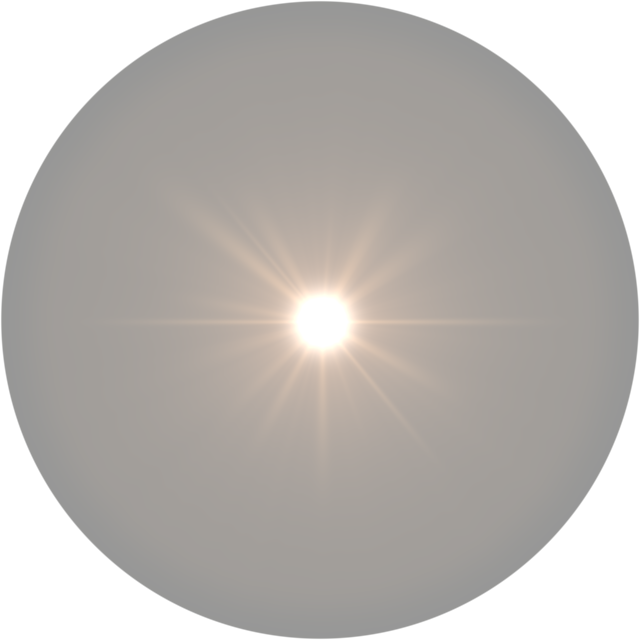
Give the GLSL for this background, as a WebGL 1 fragment shader.

```glsl
precision highp float;
// A warm starburst with soft uneven rays, glowing on a grey disc over white.

uniform vec2 u_resolution;

const vec3 PAPER = vec3(1.0);
const vec3 DISC_GREY = vec3(0.617, 0.608, 0.597);
const vec3 RIM_GREY = vec3(0.585, 0.588, 0.587);
const vec3 HALO_TINT = vec3(1.0, 0.65, 0.42);
const vec3 RAY_TINT = vec3(1.0, 0.68, 0.36);

const float DISC_RADIUS = 0.498;
const float RIM_START = 0.41;
const vec2 STAR_CENTER = vec2(0.004, -0.003);
const float HALO_STRENGTH = 0.32;
const float HALO_REACH = 0.13;
const float CORE_STRENGTH = 0.72;
const float CORE_RADIUS = 0.040;
const float STREAK_STRENGTH = 0.035;
const float STREAK_REACH = 0.15;
const float STREAK_FREQUENCY = 5.0;

// Unit gradient for a lattice cell.
vec2 cellGradient(vec2 cell) {
  float h = fract(sin(dot(cell, vec2(127.1, 311.7))) * 43758.5);
  float angle = 6.28319 * h;
  return vec2(cos(angle), sin(angle));
}

float gradientNoise(vec2 p) {
  vec2 cell = floor(p);
  vec2 f = p - cell;
  vec2 blend = f * f * f * (f * (f * 6.0 - 15.0) + 10.0);
  vec2 right = vec2(1.0, 0.0);
  vec2 up = vec2(0.0, 1.0);
  float a = dot(cellGradient(cell), f);
  float b = dot(cellGradient(cell + right), f - right);
  float c = dot(cellGradient(cell + up), f - up);
  float d = dot(cellGradient(cell + 1.0), f - 1.0);
  return mix(mix(a, b, blend.x), mix(c, d, blend.x), blend.y);
}

// One beam from the star: angle in degrees, widening by spread.
float ray(vec2 p, float degreesUp, float reach, float spread, float strength) {
  float angle = radians(degreesUp);
  vec2 axis = vec2(cos(angle), sin(angle));
  float along = dot(p, axis);
  float across = dot(p, vec2(-axis.y, axis.x));
  float width = 0.0025 + spread * max(along, 0.0);
  float profile = exp(-across * across / (width * width));
  float fade = 1.0 - smoothstep(0.15 * reach, reach, along);
  return strength * profile * fade * smoothstep(0.0, 0.04, along);
}

float mainRays(vec2 p) {
  float light = 0.0;
  // Upper fan
  light += ray(p, 37.0, 0.30, 0.085, 0.045);
  light += ray(p, 63.0, 0.30, 0.100, 0.075);
  light += ray(p, 85.0, 0.22, 0.015, 0.020);
  light += ray(p, 120.0, 0.29, 0.065, 0.065);
  light += ray(p, 129.8, 0.31, 0.007, 0.050);
  light += ray(p, 140.0, 0.40, 0.075, 0.090);
  // Level streaks
  light += ray(p, 0.0, 0.42, 0.012, 0.080);
  light += ray(p, 180.0, 0.42, 0.010, 0.075);
  light += ray(p, 170.0, 0.28, 0.060, 0.055);
  // Lower fan
  light += ray(p, 196.0, 0.26, 0.070, 0.030);
  light += ray(p, 223.0, 0.26, 0.050, 0.050);
  light += ray(p, 242.0, 0.26, 0.055, 0.060);
  light += ray(p, 270.0, 0.32, 0.045, 0.060);
  light += ray(p, 290.0, 0.24, 0.025, 0.025);
  light += ray(p, 309.2, 0.33, 0.014, 0.065);
  light += ray(p, 331.0, 0.29, 0.055, 0.070);
  return light;
}

// Faint streaks, uneven around the star.
float fineStreaks(vec2 p, float r) {
  vec2 direction = p / max(r, 0.001);
  float n = gradientNoise(direction * STREAK_FREQUENCY + 7.3);
  n += 0.5 * gradientNoise(direction * STREAK_FREQUENCY * 3.0 + 2.6);
  return STREAK_STRENGTH * n * exp(-r / STREAK_REACH) * smoothstep(0.02, 0.07, r);
}

void main() {
  float side = min(u_resolution.x, u_resolution.y);
  vec2 p = (gl_FragCoord.xy - 0.5 * u_resolution) / side;
  float pixel = 1.0 / side;

  // Disc with a cooler rim
  float discDistance = length(p);
  float rim = smoothstep(RIM_START, DISC_RADIUS, discDistance);
  vec3 color = mix(DISC_GREY, RIM_GREY, rim);

  // Halo, rays and white core
  vec2 q = p - STAR_CENTER;
  float r = length(q);
  float halo = HALO_STRENGTH * exp(-r / HALO_REACH);
  float core = CORE_STRENGTH * exp(-r * r / (CORE_RADIUS * CORE_RADIUS));
  color += HALO_TINT * halo;
  color += RAY_TINT * (mainRays(q) + fineStreaks(q, r));
  color += core;

  // White surround
  float inside = 1.0 - smoothstep(-pixel, pixel, discDistance - DISC_RADIUS);
  gl_FragColor = vec4(mix(PAPER, min(color, 1.0), inside), 1.0);
}
```
